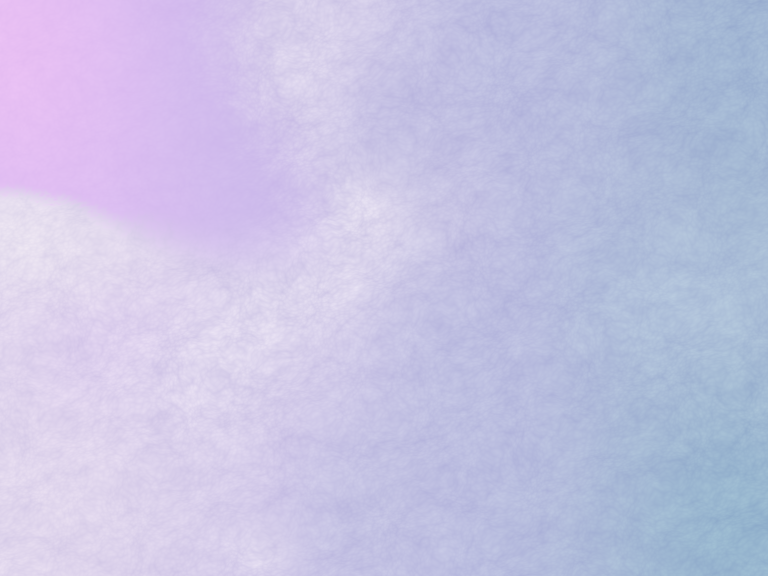
Reproduce this background procedurally as a Shadertoy shader.

```glsl
// Soft watercolour paper: a lilac-to-blue wash with a violet pool at upper left.
// Broad tints are blended with soft elliptical glows; warped cellular noise
// adds the pale, fibrous mottling of the paper.

vec2 hash2(vec2 cell) {
    vec3 q = fract(cell.xyx * vec3(0.1031, 0.1030, 0.0973));
    q += dot(q, q.yzx + 33.33);
    return fract((q.xx + q.yz) * q.zy);
}

// Distance to the nearest scattered point
float cellular(vec2 p) {
    vec2 cell = floor(p), local = fract(p);
    float nearest = 2.0;
    for (int j = -1; j <= 1; j++)
    for (int i = -1; i <= 1; i++) {
        vec2 offset = vec2(i, j);
        vec2 d = offset + hash2(cell + offset) - local;
        nearest = min(nearest, dot(d, d));
    }
    return sqrt(nearest);
}

// Layered sines, folded into a slow wandering displacement
vec2 wander(vec2 p) {
    vec2 sum = vec2(0.0);
    float weight = 0.5;
    for (int i = 0; i < 4; i++) {
        p = mat2(0.8, 0.6, -0.6, 0.8) * p * 1.8 + sum;
        sum += weight * sin(p.yx + vec2(1.3, 4.1));
        weight *= 0.6;
    }
    return sum;
}

// Octaves of slightly flattened cells, centred near zero
float paperGrain(vec2 p) {
    float sum = 0.0, weight = 0.3;
    p += 0.012 * wander(p * 14.0);
    p = mat2(0.95, -0.3, 0.3, 0.95) * p * vec2(1.0, 1.35);
    for (int i = 0; i < 5; i++) {
        sum += weight * (0.48 - cellular(p * 9.0));
        p = mat2(0.9, 0.43, -0.43, 0.9) * p * 1.95 + 7.3;
        weight *= 1.03;
    }
    return sum;
}

// Soft elliptical spot, tilted by an angle
float glow(vec2 uv, vec2 centre, vec2 radius, float tilt) {
    vec2 d = uv - centre;
    float c = cos(tilt), s = sin(tilt);
    d = vec2(c * d.x + s * d.y, c * d.y - s * d.x) / radius;
    return exp(-dot(d, d));
}

void mainImage(out vec4 fragColor, in vec2 fragCoord) {
    vec2 uv = fragCoord / iResolution.xy;
    vec2 p = fragCoord / iResolution.y;
    float grain = paperGrain(p);
    vec2 soft = uv + 0.012 * wander(p * 7.0) + 0.025 * grain;

    // Pale lilac at left, periwinkle in the middle, blue-grey at right
    float across = soft.x + 0.06 * (0.5 - soft.y);
    vec3 color = mix(vec3(0.87, 0.83, 0.925), vec3(0.81, 0.775, 0.91), smoothstep(0.08, 0.46, across));
    color = mix(color, vec3(0.725, 0.735, 0.875), smoothstep(0.36, 0.66, across));
    color = mix(color, vec3(0.635, 0.715, 0.825), smoothstep(0.62, 1.0, across));

    // Tinted pools
    color = mix(color, vec3(0.85, 0.785, 0.93), 0.65 * glow(soft, vec2(0.16, 0.40), vec2(0.15, 0.14), 0.2));
    color = mix(color, vec3(0.735, 0.72, 0.875), 0.6 * glow(soft, vec2(0.58, 0.66), vec2(0.09, 0.20), 0.2));
    color = mix(color, vec3(0.745, 0.745, 0.88), 0.6 * glow(soft, vec2(0.49, 0.10), vec2(0.10, 0.22), -0.3));
    color = mix(color, vec3(0.565, 0.70, 0.80), 0.75 * glow(soft, vec2(0.98, 0.08), vec2(0.17, 0.24), 0.0));
    color = mix(color, vec3(0.61, 0.695, 0.825), 0.5 * glow(soft, vec2(1.0, 0.90), vec2(0.15, 0.20), 0.0));

    // Pale blooms where the paper shows through
    float bloom = 0.75 * glow(soft, vec2(0.42, 0.53), vec2(0.20, 0.09), 0.7);
    bloom += 0.45 * glow(soft, vec2(0.48, 0.65), vec2(0.06, 0.07), 0.0);
    bloom += 0.50 * glow(soft, vec2(0.30, 0.34), vec2(0.14, 0.10), 0.5);
    bloom += 0.50 * glow(soft, vec2(0.43, 0.93), vec2(0.07, 0.19), -0.2);
    bloom += 0.55 * glow(soft, vec2(0.34, 0.05), vec2(0.045, 0.05), 0.4);
    color = mix(color, vec3(0.87, 0.845, 0.93), min(bloom, 0.85));
    color = mix(color, vec3(0.90, 0.875, 0.935), 0.75 * glow(soft, vec2(0.03, 0.59), vec2(0.16, 0.09), -0.2));
    color = mix(color, vec3(0.71, 0.78, 0.87), 0.55 * glow(soft, vec2(0.91, 0.48), vec2(0.13, 0.13), 0.3));

    // Violet pool: crisp lower edge at left, diffuse edge at right
    float rim = 0.665 - 0.10 * smoothstep(0.03, 0.31, soft.x);
    float blur = mix(0.014, 0.075, smoothstep(0.05, 0.36, uv.x));
    float pool = smoothstep(rim - blur, rim + blur, soft.y);
    float side = 0.40 - 0.08 * smoothstep(0.62, 0.95, soft.y);
    pool *= 1.0 - smoothstep(side - 0.08, side + 0.06, soft.x);
    vec3 violet = mix(vec3(0.865, 0.735, 0.95), vec3(0.795, 0.725, 0.92), smoothstep(0.05, 0.40, soft.x));
    violet = mix(violet, vec3(0.92, 0.745, 0.955), 0.8 * glow(uv, vec2(0.0, 0.92), vec2(0.13, 0.26), 0.0));
    color = mix(color, violet, 0.95 * pool);

    // Paper mottling, quieter under the violet pool
    float strength = mix(0.085, 0.13, min(bloom, 1.0)) * (1.0 - 0.65 * pool);
    color += grain * strength * vec3(1.0, 1.05, 0.5);
    fragColor = vec4(clamp(color, 0.0, 1.0), 1.0);
}
```
